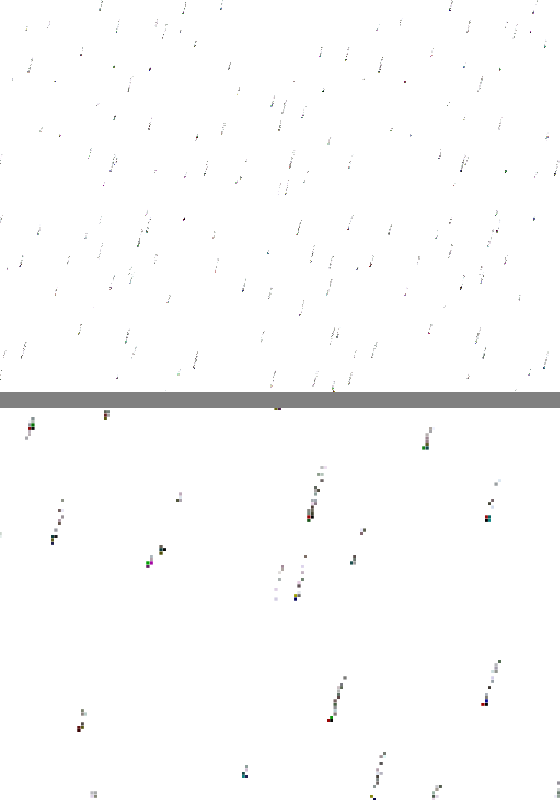
Top: the whole. Bottom: its middle third, enlarged.
A Shadertoy shader for this pattern:

```glsl
// Sparse slanted rain of broken grey streaks with dark, coloured heads on white.
// Drops are scattered over a hashed cell grid that repeats sideways; each streak
// is stippled with square grains whose size is a fixed fraction of canvas height.

const float GRAINS_HIGH    = 358.0;  // grains per canvas height
const float CELL           = 32.0;   // scatter cell size, in grains
const int   PERIOD_CELLS   = 10;     // cells before the scatter repeats in x
const int   DROPS_PER_CELL = 2;
const float DROP_CHANCE    = 0.46;
const float SLANT          = 0.27;   // sideways drift per unit of height
const float HALF_WIDTH     = 0.85;   // streak half width, in grains
const vec2  LENGTH_RANGE   = vec2(2.0, 17.0);
const vec2  DENSITY_RANGE  = vec2(0.30, 0.72);
const float HEAD_HEIGHT    = 2.2;
const float HEAD_CHANCE    = 0.75;
const float HEAD_DENSITY   = 0.85;
const vec3  PAPER          = vec3(1.0);

// Integer hash: three random values in 0..1 from a lattice point
vec3 hash3(ivec3 lattice) {
    uvec3 v = uvec3(lattice) * 1664525u + 1013904223u;
    v.x += v.y * v.z; v.y += v.z * v.x; v.z += v.x * v.y;
    v ^= v >> 16u;
    v.x += v.y * v.z; v.y += v.z * v.x; v.z += v.x * v.y;
    return vec3(v >> 8u) / 16777216.0;
}

// Colour of one grain of a streak; height runs from 0 at the head to 1 at the tail
vec3 grainColour(vec3 rnd, float height, bool inHead) {
    if (inHead) {
        vec3 hue = step(vec3(0.5), fract(rnd * 7.31 + rnd.zxy * 3.7));
        return mix(vec3(0.2 * rnd.x), hue * 0.75, 0.2 + 0.65 * rnd.y);
    }
    float grey = mix(0.2, 0.85, rnd.y) + 0.15 * height;
    return vec3(min(grey, 1.0)) + 0.12 * (rnd.zxy - 0.5);
}

void mainImage(out vec4 fragColor, in vec2 fragCoord) {
    float pixel = GRAINS_HIGH / iResolution.y;
    vec2 p = fragCoord * pixel;
    vec2 grain = floor(p);
    vec2 centre = grain + 0.5;
    ivec2 home = ivec2(floor(centre / CELL));
    vec3 ink = PAPER;

    // Streaks lean up and right, so only cells to the left and below can reach here
    for (int k = 0; k < 4 * DROPS_PER_CELL; k++) {
        ivec2 cell = home - ivec2(k & 1, (k >> 1) & 1);
        int column = (cell.x + PERIOD_CELLS) % PERIOD_CELLS;
        int drop = k >> 2;
        vec3 place = hash3(ivec3(column, cell.y + 50, drop + 11));
        vec3 shape = hash3(ivec3(column, cell.y + 50, drop + 71));
        if (place.z > DROP_CHANCE) continue;

        // Position within the slanted streak
        vec2 start = vec2(cell) * CELL + 1.0 + place.xy * (CELL - 2.0);
        vec2 offset = centre - start;
        float len = mix(LENGTH_RANGE.x, LENGTH_RANGE.y, shape.x);
        float side = abs(offset.x - SLANT * offset.y);
        if (offset.y < 0.0 || offset.y > len || side > HALF_WIDTH) continue;

        // Random gaps break the streak into dots
        vec3 rnd = hash3(ivec3(ivec2(grain), drop + 131));
        bool inHead = offset.y < HEAD_HEIGHT && shape.z < HEAD_CHANCE;
        float density = inHead ? HEAD_DENSITY
                               : mix(DENSITY_RANGE.x, DENSITY_RANGE.y, shape.y);
        if (rnd.x < density) {
            vec3 tint = hash3(ivec3(ivec2(grain), drop + 197));
            ink = min(ink, grainColour(tint, offset.y / len, inHead));
        }
    }

    // Smooth square grain edges
    vec2 edge = 0.5 - abs(fract(p) - 0.5);
    vec2 cover = clamp(0.5 + edge / pixel, 0.0, 1.0);
    fragColor = vec4(mix(PAPER, ink, cover.x * cover.y), 1.0);
}
```
